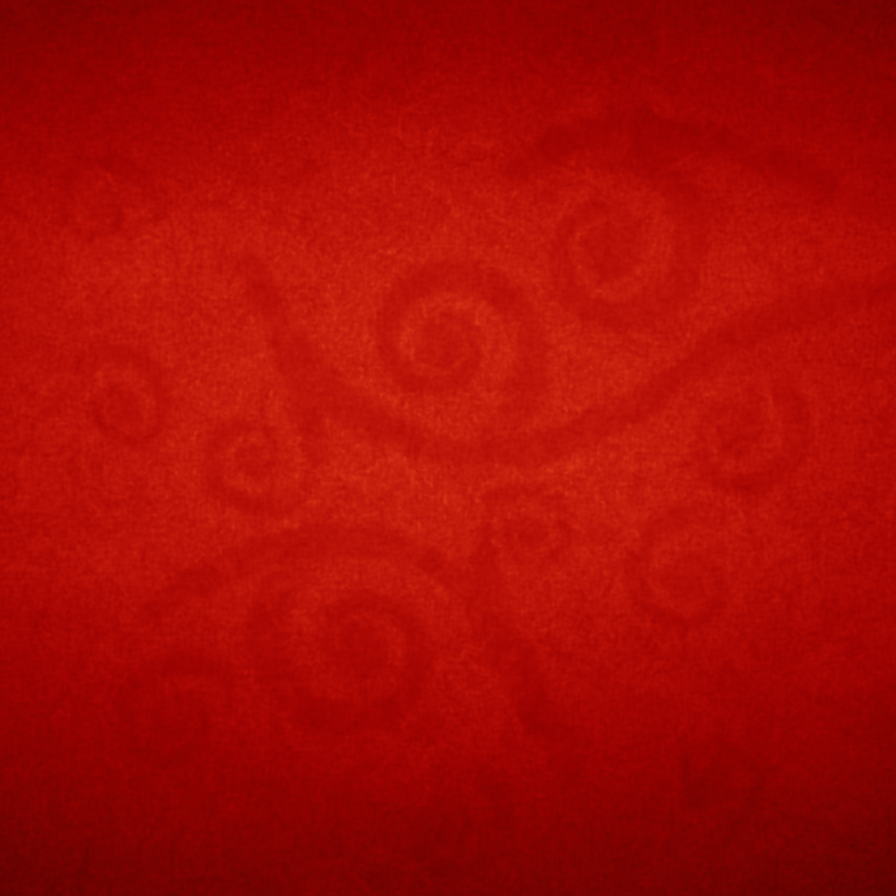
Reproduce this background procedurally as a Shadertoy shader.

```glsl
// Deep red parchment with a warm central glow and faint, darker scrollwork.
// Scrolls are logarithmic spirals joined by quadratic stems; warped gradient
// noise adds stains, curling fibres, woven grain and warm flecks.

#define GLOW_CENTRE vec2(0.48, 0.58)
#define GLOW_LEVEL 0.780
#define GLOW_FALLOFF 0.50
#define EDGE_SHADE 0.15
#define SCROLL_DEPTH 0.044
#define SCROLL_SOFTNESS 0.008
#define SPIRAL_DECAY 1.05
#define STEM_WIDTH 0.020
#define STAINS 0.050
#define FIBRES 0.045
#define GRAIN 0.075
#define FLECKS 0.045

const float TAU = 6.28318;
const int SPIRALS = 12;
const int STEMS = 8;
const int STEPS = 12;

// Centre, outer radius, and end angle in turns; the sign sets the winding
const vec4 spirals[SPIRALS] = vec4[](
    vec4(.492, .616, .130, -.75), vec4(.677, .720, .137, .36),
    vec4(.820, .512, .088, .25),  vec4(.768, .349, .088, -.10),
    vec4(.592, .401, .066, .50),  vec4(.280, .492, .075, 1.0),
    vec4(.137, .544, .075, .50),  vec4(.404, .277, .137, -.25),
    vec4(.794, .128, .075, -.60), vec4(.501, .076, .080, .30),
    vec4(.195, .193, .088, -1.0), vec4(.111, .766, .075, -.90));

// Start and end of each stem, then its control point
const vec4 stemEnds[STEMS] = vec4[](
    vec4(.280, .707, .521, .495), vec4(.521, .495, .768, .590),
    vec4(.768, .590, 1.02, .681), vec4(.169, .316, .501, .362),
    vec4(.501, .362, .640, .130), vec4(.540, .401, .640, .130),
    vec4(.352, .492, .280, .707), vec4(.573, .805, 1.02, .740));
const vec2 stemBends[STEMS] = vec2[](
    vec2(.352, .512), vec2(.651, .492), vec2(.859, .661), vec2(.352, .453),
    vec2(.573, .297), vec2(.540, .284), vec2(.341, .583), vec2(.700, .930));

vec2 hashGradient(vec2 cell) {
    vec3 q = fract(cell.xyx * vec3(.1031, .1030, .0973));
    q += dot(q, q.yzx + 33.33);
    return 2.0 * fract((q.xx + q.yz) * q.zy) - 1.0;
}

float gradientNoise(vec2 p) {
    vec2 i = floor(p), f = fract(p);
    vec2 u = f * f * f * (f * (f * 6.0 - 15.0) + 10.0);
    float a = dot(hashGradient(i), f);
    float b = dot(hashGradient(i + vec2(1, 0)), f - vec2(1, 0));
    float c = dot(hashGradient(i + vec2(0, 1)), f - vec2(0, 1));
    float d = dot(hashGradient(i + 1.0), f - 1.0);
    return mix(mix(a, b, u.x), mix(c, d, u.x), u.y);
}

float fbm(vec2 p) {
    float sum = 0.0, amplitude = 0.6;
    for (int i = 0; i < 4; i++) {
        sum += amplitude * gradientNoise(p);
        p = mat2(1.6, 1.2, -1.2, 1.6) * p + 7.3;
        amplitude *= 0.55;
    }
    return sum;
}

float softFill(float dist) {
    return smoothstep(SCROLL_SOFTNESS, -SCROLL_SOFTNESS, dist);
}

// Two turns winding into a round core; the stroke widens outwards
float spiralInk(vec2 p, vec4 s) {
    vec2 q = p - s.xy;
    float r = length(q), ink = softFill(r - 0.22 * s.z);
    float angle = atan(q.y, q.x + 1e-6) / TAU;
    float inward = 1.0 - fract(sign(s.w) * (angle - abs(s.w)));
    for (int k = 0; k < 2; k++) {
        float depth = inward + float(k);
        float armRadius = s.z * exp(-SPIRAL_DECAY * depth);
        float stroke = abs(r - armRadius) - 0.15 * armRadius - 0.035 * s.z;
        ink = max(ink, softFill(stroke) * smoothstep(0.0, 0.2, depth));
    }
    return ink;
}

// Quadratic curve as short segments, thickest in the middle
float stemInk(vec2 p, vec4 ends, vec2 bend) {
    float nearest = 1.0;
    vec2 a = ends.xy;
    for (int i = 1; i <= STEPS; i++) {
        float t = float(i) / float(STEPS);
        vec2 b = mix(mix(ends.xy, bend, t), mix(bend, ends.zw, t), t);
        vec2 pa = p - a, ba = b - a;
        float h = clamp(dot(pa, ba) / dot(ba, ba), 0.0, 1.0);
        float width = STEM_WIDTH * (0.55 + 1.8 * t * (1.0 - t));
        nearest = min(nearest, length(pa - ba * h) - width);
        a = b;
    }
    return softFill(nearest);
}

void mainImage(out vec4 fragColor, in vec2 fragCoord) {
    vec2 uv = fragCoord / iResolution.xy;
    vec2 swirl = vec2(fbm(uv * 14.0), fbm(uv * 14.0 + 40.0));

    // Scrollwork with frayed outlines
    vec2 fray = vec2(gradientNoise(uv * 95.0), gradientNoise(uv * 95.0 + 17.0));
    vec2 p = uv + 0.010 * swirl + 0.007 * fray;
    float ink = 0.0;
    for (int i = 0; i < SPIRALS; i++) ink = max(ink, spiralInk(p, spirals[i]));
    for (int i = 0; i < STEMS; i++) ink = max(ink, stemInk(p, stemEnds[i], stemBends[i]));

    // Oval glow with a slow fade to the top and bottom
    vec2 q = (uv - GLOW_CENTRE) * vec2(0.85, 1.0);
    float nearGlow = smoothstep(0.55, 0.1, length(q));
    float light = GLOW_LEVEL - GLOW_FALLOFF * dot(q, q);
    light -= EDGE_SHADE * (smoothstep(0.42, -0.08, uv.y) + smoothstep(0.68, 1.05, uv.y));
    light -= SCROLL_DEPTH * ink * mix(0.65, 1.0, nearGlow) * (0.9 + 0.6 * swirl.x);

    // Stains, curling fibres and woven grain
    light += STAINS * fbm(uv * vec2(5.0, 9.0) + 0.8 * swirl + 3.0);
    light += FIBRES * gradientNoise(uv * 48.0 + 4.0 * swirl);
    float weave = gradientNoise(uv * vec2(190.0, 95.0)) + gradientNoise(uv * vec2(95.0, 190.0) + 9.0);
    weave += gradientNoise(uv * 210.0 + 5.0);
    light += GRAIN * 0.5 * weave * (1.0 - 0.3 * ink);
    float fleck = smoothstep(0.1, 0.55, gradientNoise(uv * 140.0 + 21.0));
    light += FLECKS * fleck * (1.0 - 0.7 * ink) * nearGlow;

    // Green and blue rise only in the brighter reds
    float warmth = max(light - 0.58, 0.0);
    vec3 colour = vec3(light, 0.009, 0.005) + warmth * warmth * vec3(0.0, 2.8, 1.2);
    fragColor = vec4(clamp(colour, 0.0, 1.0), 1.0);
}
```
